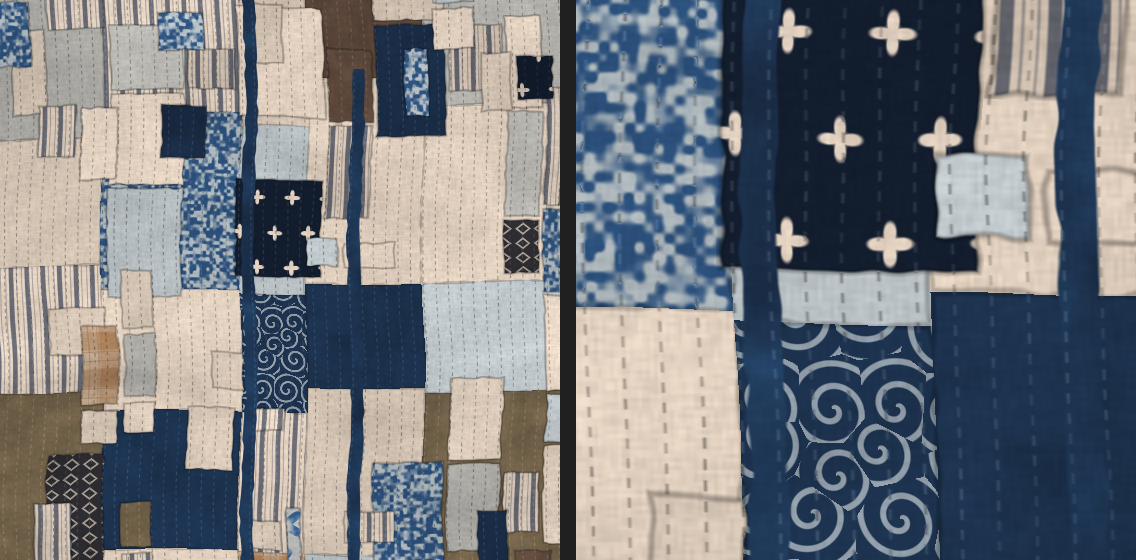
Left, the full canvas; right, a detail of the centre.
Reproduce this texture procedurally as a WebGL 2 fragment shader.

```glsl
#version 300 es
precision highp float;
// Patchwork of worn indigo, striped and cream cloth, held by running stitches.
// Jittered columns and rows form three layers of patches; each patch picks a
// fabric formula, then stitches, folds and weave are laid over everything.
uniform vec2 u_resolution;
out vec4 fragColor;

const vec3 CREAM = vec3(0.85, 0.785, 0.72);
const vec3 PALE = vec3(0.70, 0.695, 0.675);
const vec3 ICE = vec3(0.72, 0.76, 0.78);
const vec3 NAVY = vec3(0.085, 0.135, 0.215);
const vec3 INDIGO = vec3(0.13, 0.24, 0.37);
const vec3 SLATE = vec3(0.37, 0.38, 0.42);
const vec3 TAN = vec3(0.73, 0.55, 0.39);
const vec3 BROWN = vec3(0.36, 0.28, 0.23);
const vec3 OLIVE = vec3(0.43, 0.37, 0.28);
const float STRIPE_GAP = 0.029;
const float STITCH_GAP = 0.022;
const float STITCH_LENGTH = 0.012;
const float SEAM_X = 0.445;
const float SOFT = 0.0013;
const float JITTER = 0.6;

float hash(vec2 p) {
  vec3 q = fract(p.xyx * 0.1031);
  q += dot(q, q.yzx + 33.33);
  return fract((q.x + q.y) * q.z);
}
float noise(vec2 p) {
  vec2 i = floor(p), f = fract(p);
  f = f * f * (3.0 - 2.0 * f);
  return mix(mix(hash(i), hash(i + vec2(1, 0)), f.x),
             mix(hash(i + vec2(0, 1)), hash(i + vec2(1, 1)), f.x), f.y);
}
float fbm(vec2 p) {
  float sum = 0.0, amp = 0.5;
  for (int i = 0; i < 4; i++) { sum += amp * noise(p); p = p * 2.1 + 7.3; amp *= 0.5; }
  return sum;
}
// Offset to the nearest scattered point
vec2 cellOffset(vec2 p) {
  vec2 best = vec2(9.0), cell = floor(p);
  for (int k = 0; k < 9; k++) {
    vec2 c = cell + vec2(k % 3 - 1, k / 3 - 1);
    vec2 d = p - c - 0.2 - 0.6 * vec2(hash(c), hash(c + 41.0));
    if (dot(d, d) < dot(best, best)) best = d;
  }
  return best;
}
float band(float d, float halfWidth) { return 1.0 - smoothstep(halfWidth - SOFT, halfWidth + SOFT, d); }

vec3 fabric(vec2 p, float pick, float vary) {
  float mottle = fbm(p * 28.0);
  if (pick < 0.27) return CREAM;
  if (pick < 0.44) { // ticking stripes
    float s = abs(fract(p.x / STRIPE_GAP) - 0.5) * STRIPE_GAP;
    return mix(CREAM, SLATE, max(0.95 * band(s, 0.0042), 0.5 * band(abs(s - 0.0098), 0.0009)));
  }
  if (pick < 0.61) return mix(PALE, ICE, step(0.65, vary) * 0.8);
  if (pick < 0.70) return mix(NAVY, INDIGO, 0.8 * vary + 0.5 * (mottle - 0.4));
  if (pick < 0.775) // fine speckled print
    return mix(INDIGO * 1.3, ICE * 0.95, smoothstep(0.3, 0.72, noise(p * 170.0) * 0.75 + mottle * 0.25));
  if (pick < 0.835) { // plaid
    vec2 wide = smoothstep(-0.2, 0.2, sin(p * 95.0 + vary * 6.0));
    vec2 thin = smoothstep(0.75, 1.0, sin(p * 380.0));
    vec3 c = mix(TAN * 0.9, CREAM, 0.28 * (wide.x + wide.y));
    return mix(c, TAN * 0.72, 0.3 * (thin.x * wide.x + thin.y * wide.y));
  }
  if (pick < 0.885) return mix(BROWN, OLIVE, step(0.5, vary)) * (0.85 + 0.3 * mottle);
  if (pick < 0.925) { // washed blossoms
    vec2 d = cellOffset(p / 0.085);
    float petal = 0.32 + 0.13 * cos(5.0 * atan(d.y, d.x) + vary * 6.0);
    float ink = (1.0 - smoothstep(petal - 0.06, petal, length(d))) * smoothstep(0.08, 0.2, length(d));
    return mix(mix(CREAM, ICE, 0.7), INDIGO * 1.6, ink * smoothstep(0.3, 0.55, mottle));
  }
  if (pick < 0.955) { // curling vines
    vec2 d = cellOffset(p / 0.042);
    float curl = sin(atan(d.y, d.x) + length(d) * 19.0);
    return mix(mix(NAVY, INDIGO, 0.6), ICE, 0.75 * smoothstep(0.45, 0.85, curl));
  }
  if (pick < 0.98) { // staggered white crosses
    vec2 g = p / 0.062;
    g.x += 0.5 * mod(floor(g.y), 2.0);
    vec2 d = (fract(g) - 0.5) * 0.062;
    float r = length(d) - 0.004 * cos(4.0 * atan(d.y, d.x)) - 0.003 * mottle;
    return mix(NAVY * 0.8, CREAM, 1.0 - smoothstep(0.006, 0.010, r));
  }
  vec2 d = abs(fract(p / vec2(0.034, 0.026)) - 0.5); // blurred lozenges
  float ring = abs(d.x + d.y - 0.3 - 0.08 * mottle);
  return mix(vec3(0.17, 0.17, 0.19), CREAM, 0.7 * (1.0 - smoothstep(0.03, 0.12, ring)));
}

// Irregular interval holding t: index, lower cut, upper cut
float cut(float i, float seed) { return i + JITTER * (hash(vec2(i + 50.0, seed)) - 0.5); }
vec3 interval(float t, float seed) {
  float i = floor(t);
  if (t < cut(i, seed)) i -= 1.0;
  else if (t >= cut(i + 1.0, seed)) i += 1.0;
  return vec3(i, cut(i, seed), cut(i + 1.0, seed));
}
vec3 addPatches(vec3 under, vec2 p, vec2 size, float coverage, float inset, float seed) {
  vec2 g = p / size;
  vec3 cx = interval(g.x, seed);
  vec3 cy = interval(g.y, seed + 3.7 * cx.x + 90.0);
  vec2 id = vec2(cx.x, cy.x) + 20.0;
  if (hash(id + seed * 5.0) > coverage) return under;
  vec2 gap = min(g - vec2(cx.y, cy.y), vec2(cx.z, cy.z) - g) * size;
  float edge = min(gap.x, gap.y) - inset + 0.004 * (noise(p * 70.0) - 0.5);
  float pick = fract(dot(id, vec2(0.7549, 0.5698)) + seed * 0.37);
  float vary = hash(id + seed + 11.0);
  vec3 cloth = fabric(p + vary, pick, vary) * (0.93 + 0.13 * hash(id + 31.0));
  cloth *= 1.0 - 0.22 * (1.0 - smoothstep(0.0, 0.003, abs(edge)));
  under *= 1.0 - 0.3 * smoothstep(-0.004, 0.0, edge);
  return mix(under, cloth, inset > 0.0 ? smoothstep(-SOFT, SOFT, edge) : 1.0);
}

void main() {
  vec2 uv = gl_FragCoord.xy / u_resolution.y;
  vec2 p = uv + 0.004 * sin(uv.yx * vec2(13.0, 9.0) + vec2(0.5, 2.0)) + 0.004 * (vec2(noise(uv * 14.0), noise(uv * 14.0 + 60.0)) - 0.5);
  vec3 color = addPatches(CREAM, p, vec2(0.20, 0.27), 1.0, 0.0, 1.0);
  color = addPatches(color, p, vec2(0.11, 0.16), 0.38, 0.004, 2.0);
  color = addPatches(color, p, vec2(0.07, 0.10), 0.12, 0.006, 3.0);

  // Long indigo joining strips; the second one is broken
  for (int k = 0; k < 2; k++) {
    float d = abs(p.x - SEAM_X - 0.19 * float(k)) + 0.005 * (noise(p * 60.0) - 0.5);
    float shown = k == 0 ? 1.0 : step(0.5, noise(vec2(3.5, p.y * 5.0)));
    color = mix(color, mix(NAVY, INDIGO, 1.4 * fbm(p * 18.0)), shown * band(d, 0.011));
  }

  // Running stitches, dark on light cloth and light on dark cloth
  float row = floor(p.x / STITCH_GAP);
  float off = abs(fract(p.x / STITCH_GAP) - 0.5) * STITCH_GAP;
  float dash = abs(fract(p.y / STITCH_LENGTH + hash(vec2(row, 8.0))) - 0.5);
  float stitch = band(off, 0.0009) * (1.0 - smoothstep(0.2, 0.32, dash)) * (0.5 + 0.5 * noise(p * 40.0));
  float light = dot(color, vec3(0.3, 0.6, 0.1));
  color = mix(color, light > 0.45 ? color * 0.5 : color + 0.16, 0.75 * stitch);

  // Folds, stains and weave
  float fold = fbm(uv * vec2(7.0, 11.0) + 2.0 * noise(uv * 5.0));
  float weave = noise(uv * vec2(420.0, 110.0)) + noise(uv * vec2(110.0, 420.0)) - 1.0;
  color *= 0.89 + 0.24 * fold + 0.07 * weave;
  fragColor = vec4(clamp(color, 0.0, 1.0), 1.0);
}
```
